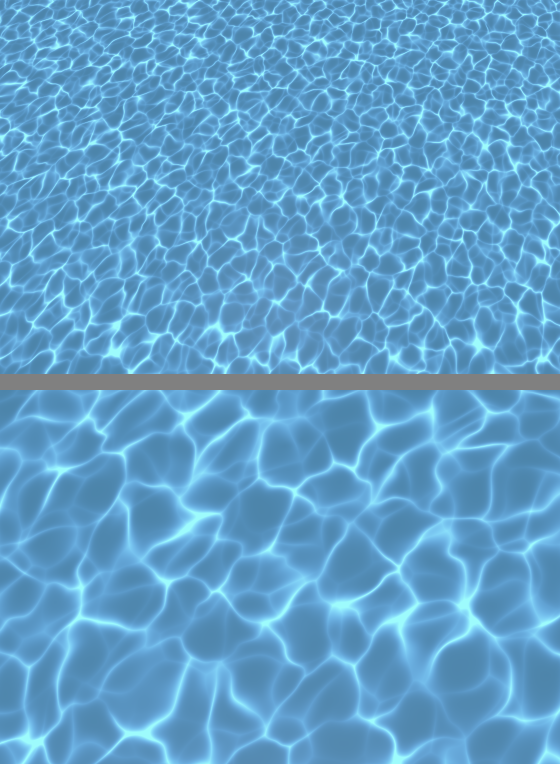
Top: the whole. Bottom: its middle third, enlarged.
Reproduce this texture procedurally as a Shadertoy shader.

```glsl
// Sunlit pool water seen at a slant: a bright net of caustic lines over blue.
// Two noise-warped cellular nets, one crisp and one soft, lie on a tilted
// plane; their summed light is turned into colour by a smooth ramp.

const float TILT = 0.38;            // how strongly the far water shrinks
const float FORESHORTEN = 0.87;     // squash of the plane along the view
const vec2 CELLS = vec2(13.0, 17.3); // cells per canvas height, along and across
const float DRIFT_ANGLE = 0.95;     // direction in which the cells stretch
const vec3 DEEP_BLUE = vec3(0.295, 0.515, 0.66);
const vec3 LIGHT_GAIN = vec3(0.32, 0.47, 0.33);
const vec3 PALE_HAZE = vec3(0.46, 0.61, 0.77);

vec2 hash2(vec2 p) {
    vec3 h = fract(p.xyx * vec3(0.1031, 0.1030, 0.0973));
    h += dot(h, h.yzx + 33.33);
    return fract((h.xx + h.yz) * h.zy);
}

float cornerSlope(vec2 corner, vec2 offset) {
    float angle = 6.2832 * hash2(corner).x;
    return dot(vec2(cos(angle), sin(angle)), offset);
}

// Gradient noise, roughly -0.7 to 0.7
float gradientNoise(vec2 p) {
    vec2 i = floor(p);
    vec2 f = p - i;
    vec2 u = f * f * f * (f * (f * 6.0 - 15.0) + 10.0);
    vec2 e = vec2(1.0, 0.0);
    float low = mix(cornerSlope(i, f), cornerSlope(i + e, f - e), u.x);
    float high = mix(cornerSlope(i + e.yx, f - e.yx),
                     cornerSlope(i + e.xx, f - e.xx), u.x);
    return mix(low, high, u.y);
}

vec2 warp(vec2 p, float frequency, float amount) {
    vec2 q = p * frequency;
    return p + amount * vec2(gradientNoise(q + 17.3), gradientNoise(q + 71.9));
}

// Light near cell borders for two falloffs; it piles up where borders meet
vec2 causticNet(vec2 p, vec2 falloff) {
    vec2 cell = floor(p);
    vec2 sum = vec2(0.0);
    float nearest = 8.0;
    for (int y = -1; y <= 1; y++) {
        for (int x = -1; x <= 1; x++) {
            vec2 id = cell + vec2(x, y);
            float d = length(id + 0.1 + 0.8 * hash2(id) - p);
            nearest = min(nearest, d);
            sum += exp(-falloff * d);
        }
    }
    return sum * exp(falloff * nearest) - 1.0;
}

// Keeps crossings from swelling into blobs
float softLimit(float light, float bend) {
    return light * (1.0 + bend) / (1.0 + bend * light);
}

// Canvas point to the tilted water plane
vec2 waterPlane(vec2 p) {
    float depth = 1.0 / (1.0 - TILT * p.y);
    return vec2(p.x * depth, FORESHORTEN * depth / TILT);
}

vec2 rotate(vec2 p, float angle) {
    float c = cos(angle), s = sin(angle);
    return vec2(c * p.x + s * p.y, c * p.y - s * p.x);
}

float waterLight(vec2 p) {
    vec2 q = rotate(waterPlane(p), DRIFT_ANGLE) * CELLS + 80.0;
    vec2 bent = warp(warp(q, 0.75, 0.45), 2.1, 0.18);
    vec2 net = causticNet(bent, vec2(11.5, 5.0));
    float crisp = softLimit(net.x, 0.35);
    float glow = softLimit(net.y, 0.3);

    vec2 lower = warp(rotate(q, 0.35) * 1.1 + 40.0, 0.9, 0.6);
    float soft = softLimit(causticNet(lower, vec2(6.5)).x, 0.4);

    // Lines brighten and fade along their length
    float strength = smoothstep(-0.5, 0.6, gradientNoise(q * 1.1 + 9.0));
    float fade = smoothstep(-0.4, 0.5, gradientNoise(q * 0.9 + 53.0));
    float light = crisp * mix(0.1, 0.95, strength);
    light += 0.06 * glow;
    light += soft * mix(0.06, 0.28, fade);
    return light;
}

vec3 waterColor(float light) {
    float t = clamp(light, 0.0, 1.0);
    float blue = 1.0 - pow(1.0 - t, 2.4);
    return DEEP_BLUE + LIGHT_GAIN * vec3(t, t, blue);
}

void mainImage(out vec4 fragColor, in vec2 fragCoord) {
    // Average four samples per pixel to smooth the thin lines
    vec3 color = vec3(0.0);
    for (int i = 0; i < 4; i++) {
        vec2 shift = 0.5 * vec2(i % 2, i / 2) - 0.25;
        vec2 p = (fragCoord + shift) / iResolution.y;
        p.x -= 0.5 * iResolution.x / iResolution.y;
        color += 0.25 * waterColor(waterLight(p));
    }

    // Faint sky reflection near the lower middle
    vec2 toHaze = (fragCoord - vec2(0.5, 0.17) * iResolution.xy) / iResolution.y;
    float haze = 0.3 * exp(-18.0 * dot(toHaze, toHaze));
    color = mix(color, max(color, PALE_HAZE), haze);
    fragColor = vec4(color, 1.0);
}
```
